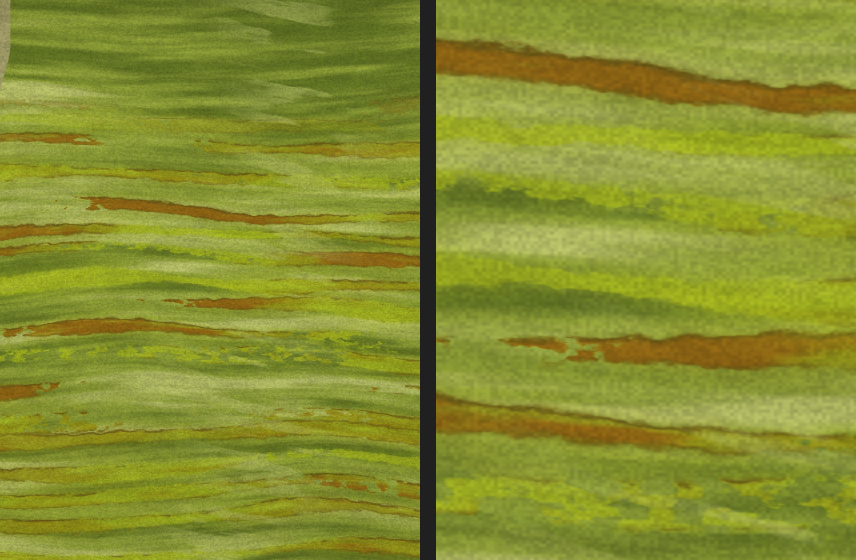
Left, the full canvas; right, a detail of the centre.
A WebGL 1 fragment shader for this texture:

```glsl
precision highp float;
// Green hand-dyed cloth: wavy horizontal folds made from stretched noise,
// crossed by lime and olive dye streaks with dark rims and rusty cores,
// pale feathered wisps along a wandering seam, and a fine woven grain.
uniform vec2 u_resolution;

const vec3 DARK_GREEN = vec3(0.36, 0.43, 0.13);
const vec3 MID_GREEN = vec3(0.52, 0.58, 0.20);
const vec3 PALE_GREEN = vec3(0.66, 0.69, 0.37);
const vec3 LIME = vec3(0.60, 0.66, 0.11);
const vec3 OLIVE = vec3(0.55, 0.54, 0.08);
const vec3 RUST = vec3(0.53, 0.35, 0.07);
const vec3 RIM_BROWN = vec3(0.37, 0.30, 0.07);
const vec3 BEIGE = vec3(0.60, 0.58, 0.38);

float hash(vec2 p) {
  vec3 q = fract(vec3(p.xyx) * 0.1031);
  q += dot(q, q.yzx + 33.33);
  return fract((q.x + q.y) * q.z);
}

float noise(vec2 p) {
  vec2 cell = floor(p);
  vec2 f = fract(p);
  f = f * f * (3.0 - 2.0 * f);
  float low = mix(hash(cell), hash(cell + vec2(1.0, 0.0)), f.x);
  float high = mix(hash(cell + vec2(0.0, 1.0)), hash(cell + vec2(1.0)), f.x);
  return mix(low, high, f.y);
}

float fbm(vec2 p) {
  float sum = 0.0;
  float gain = 0.5;
  for (int i = 0; i < 4; i++) {
    sum += gain * noise(p);
    p = p * 2.03 + 17.7;
    gain *= 0.5;
  }
  return sum / 0.9375;
}

// Bends the cloth so that folds sag and rise across the width.
vec2 drape(vec2 p) {
  float sag = 0.014 * sin(p.x * 6.5 + p.y * 5.0 + 0.6);
  float ripple = 0.022 * (noise(p * vec2(5.0, 6.0) + 3.0) - 0.5);
  return vec2(p.x, p.y + sag + ripple);
}

// Fold brightness from 0 to 1; folds widen towards the top.
float foldTone(vec2 p, float top) {
  float fine = fbm(p * vec2(3.2, 48.0) + 11.0);
  float broad = fbm(p * vec2(2.0, 30.0) + 67.0);
  float tone = mix(mix(fine, broad, 0.3), broad, top);
  return clamp(0.5 + (tone - 0.5) * 2.3 + 0.07 * top, 0.0, 1.0);
}

vec3 foldColor(float tone) {
  vec3 color = mix(DARK_GREEN, MID_GREEN, smoothstep(0.0, 0.52, tone));
  return mix(color, PALE_GREEN, smoothstep(0.46, 0.95, tone));
}

// Pale feathered strands that fan out around a seam.
float wisps(vec2 p, float seamX) {
  float away = p.x - seamX;
  vec2 slanted = vec2(p.x * 9.0, (p.y + 0.22 * away) * 52.0);
  float strand = smoothstep(0.5, 0.66, fbm(slanted));
  return strand * exp(-away * away * 80.0);
}

// Lays one ragged streak of dye, centred on a row, over the cloth.
vec3 layStreak(vec3 cloth, vec2 p, float row, float center) {
  float wander = 0.02 * (noise(vec2(p.x * 4.0, row * 7.3)) - 0.5);
  float ragged = fbm(vec2(p.x * 60.0, p.y * 130.0)) - 0.5;
  float d = p.y - center - wander + 0.009 * ragged;
  float width = mix(0.004, 0.019, noise(vec2(p.x * 6.0 + 9.0, row * 5.1)));
  float ends = noise(vec2(p.x * 3.8 + 2.0, row * 3.7)) + 0.5 * ragged;
  float presence = smoothstep(0.3, 0.4, ends);
  float patches = fbm(vec2(p.x * 14.0, p.y * 80.0) + row);
  float heat = noise(vec2(p.x * 3.0 + 20.0, row * 9.1)) + 0.6 * (patches - 0.5);

  float halo = exp(-d * d / (width * width * 2.2));
  float body = 1.0 - smoothstep(width * 0.65, width * 1.1, abs(d));
  float edge = (abs(d) - width * 0.85) / 0.002;
  float rim = exp(-edge * edge) * smoothstep(0.3, 0.6, heat + 0.6 * ragged);
  rim *= mix(0.6, 1.0, smoothstep(-0.004, 0.004, d));
  float core = body * smoothstep(0.62, 0.86, heat);

  vec3 dye = mix(LIME, OLIVE, smoothstep(0.28, 0.58, heat));
  cloth = mix(cloth, dye, 0.4 * halo * presence);
  cloth = mix(cloth, dye, min(0.5 + 0.6 * patches, 1.0) * body * presence);
  cloth = mix(cloth, RUST, 0.85 * core * presence);
  return mix(cloth, RIM_BROWN, 0.7 * rim * presence);
}

void main() {
  vec2 uv = gl_FragCoord.xy / u_resolution.y;
  vec2 p = drape(uv);
  float top = smoothstep(0.62, 0.85, uv.y);
  vec3 color = foldColor(foldTone(p, top));

  // Dye streaks, fading out over the upper quarter.
  for (int i = 0; i < 18; i++) {
    float row = float(i) + 1.0;
    float center = (row - 0.5 + 0.6 * (hash(vec2(row, 4.0)) - 0.5)) * 0.047;
    vec3 dyed = layStreak(color, p, row, center);
    color = mix(color, dyed, 1.0 - 0.75 * smoothstep(0.72, 0.82, center));
  }

  // Pale wisps along the seam.
  float seamX = mix(0.43, 0.55, top) + 0.16 * (noise(vec2(uv.y * 6.0, 8.0)) - 0.5);
  color = mix(color, PALE_GREEN, 0.55 * wisps(p, seamX));

  // Bare cloth edge in the upper left corner.
  float edgeX = 0.02 * smoothstep(0.82, 0.92, uv.y);
  float bare = 1.0 - smoothstep(edgeX - 0.003, edgeX, uv.x);
  color = mix(color, BEIGE, bare * step(0.82, uv.y));

  // Woven grain, thin creases, mottling and uneven light.
  float grain = noise(uv * vec2(420.0, 500.0)) - 0.5;
  float crease = fbm(p * vec2(14.0, 150.0)) - 0.5;
  float mottle = fbm(uv * vec2(50.0, 70.0)) - 0.5;
  float light = 0.97 + 0.05 * smoothstep(0.0, 0.5, uv.y) - 0.05 * smoothstep(0.9, 1.0, uv.y);
  color *= light + 0.17 * grain + 0.16 * crease + 0.1 * mottle;
  gl_FragColor = vec4(color, 1.0);
}
```
